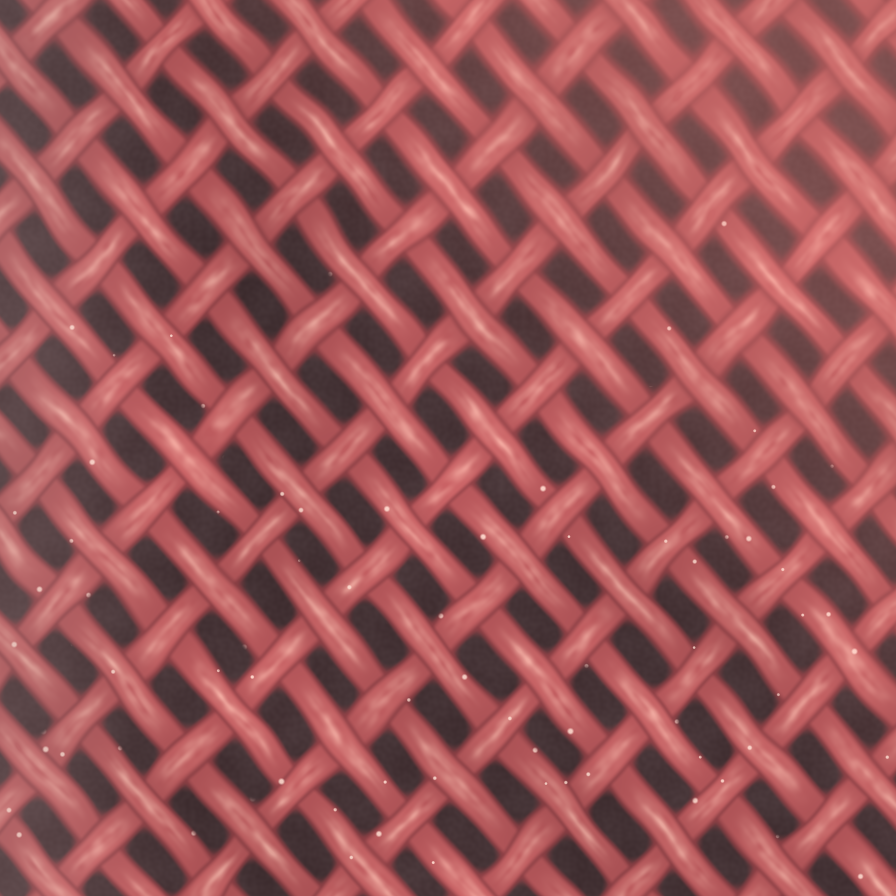
This texture is drawn by a three.js fragment shader. Its source:

```glsl
// Close-up of a plain-woven red mesh with dark, slanted openings.
// A skewed lattice places the threads; a cosine lifts each one over and under
// its neighbours, and gradient noise bends, frays and glosses the fibres.

varying vec2 vUv;

const vec2 STEP_A = vec2(0.0486, 0.0512);   // hole to hole, up and right
const vec2 STEP_B = vec2(0.0742, -0.0872);  // hole to hole, down and right
const vec2 HOLE_ORIGIN = vec2(0.492, 0.5326);
const float PI = 3.14159;

const vec3 HOLE = vec3(0.27, 0.20, 0.21);
const vec3 SHADOW = vec3(0.55, 0.25, 0.27);
const vec3 BODY = vec3(0.76, 0.37, 0.38);
const vec3 SHEEN = vec3(0.93, 0.66, 0.62);
const vec3 GLINT = vec3(1.0, 0.88, 0.83);
const vec3 WARM_HAZE = vec3(0.87, 0.50, 0.48);
const vec3 GREY_HAZE = vec3(0.68, 0.56, 0.56);

float cross2(vec2 a, vec2 b) { return a.x * b.y - a.y * b.x; }

vec2 hash2(vec2 p) {
  vec2 k = vec2(dot(p, vec2(127.1, 311.7)), dot(p, vec2(269.5, 183.3)));
  return fract(sin(k) * 43758.5);
}

float gradDot(vec2 cell, vec2 corner, vec2 f) {
  float angle = 2.0 * PI * hash2(cell + corner).x;
  return dot(vec2(cos(angle), sin(angle)), f - corner);
}

// Gradient noise, roughly -0.7 to 0.7
float noise(vec2 p) {
  vec2 c = floor(p), f = fract(p);
  vec2 w = f * f * f * (f * (f * 6.0 - 15.0) + 10.0);
  float low = mix(gradDot(c, vec2(0.0), f), gradDot(c, vec2(1.0, 0.0), f), w.x);
  float high = mix(gradDot(c, vec2(0.0, 1.0), f), gradDot(c, vec2(1.0), f), w.x);
  return mix(low, high, w.y);
}

vec2 noise2(vec2 p) { return vec2(noise(p), noise(p + 37.4)); }

float smoothMin(float a, float b, float k) {
  float h = max(k - abs(a - b), 0.0) / k;
  return min(a, b) - h * h * k * 0.25;
}

float coverage(float d, float soft) { return 1.0 - smoothstep(-soft, soft, d); }

// Colour and coverage of one rounded thread; lift runs from -1 under to 1 over
vec4 thread(float offset, float radius, float lift, float grain, float soft) {
  float x = offset / radius;
  float dome = clamp(1.0 - x * x, 0.0, 1.0);
  vec3 color = mix(SHADOW, BODY, smoothstep(0.0, 0.65, dome) * (0.82 + 0.18 * lift));
  float ridge = exp(-x * x * 5.5) * smoothstep(-0.8, 0.7, lift);
  color = mix(color, SHEEN, ridge * clamp(0.52 + 0.75 * grain, 0.0, 1.0));
  return vec4(color, coverage(abs(offset) - radius, soft));
}

// Scattered glossy points, at most one per grid cell
float glints(vec2 p, float density) {
  vec2 cell = floor(p), r = hash2(cell);
  vec2 center = 0.25 + 0.5 * hash2(cell + 71.0);
  float radius = mix(0.07, 0.16, r.y);
  float spot = 1.0 - smoothstep(radius * 0.3, radius, length(fract(p) - center));
  return spot * step(r.x, density);
}

void main() {
  vec2 p = vUv;
  float haze = smoothstep(0.95, 1.85, p.x + p.y);
  float soft = mix(0.0035, 0.009, smoothstep(0.6, 1.7, 0.6 * p.x + p.y));

  // Lattice coordinates: holes sit on integers, crossings on halves
  vec2 bent = p + 0.010 * noise2(p * 4.0) + 0.007 * noise2(p * 13.0);
  vec2 rel = bent - HOLE_ORIGIN;
  float area = cross2(STEP_A, STEP_B);
  vec2 q = vec2(cross2(rel, STEP_B), cross2(STEP_A, rel)) / area;
  vec2 cell = floor(q);

  // Offsets from both thread axes, in canvas units
  vec2 spacing = abs(area) / vec2(length(STEP_B), length(STEP_A));
  vec2 offset = (fract(q) - 0.5) * spacing;
  float radiusB = 0.0178 + 0.004 * noise(q * 0.9 + 5.0);
  float radiusA = 0.0185 + 0.006 * noise(q * 0.9 + 19.0);
  float liftB = cos(PI * (cell.x + q.y - 0.5));
  float liftA = -cos(PI * (cell.y + q.x - 0.5));

  // Fibre gloss, stretched along each thread
  float grainB = noise(q * vec2(9.0, 3.0)) + 0.5 * noise(p * 75.0);
  float grainA = noise(q * vec2(2.5, 13.0) + 9.0) + 0.5 * noise(p * 75.0 + 4.0);
  vec4 threadB = thread(offset.x, radiusB, liftB, grainB, soft);
  vec4 threadA = thread(offset.y, radiusA, liftA, grainA - 0.12, soft);

  // Dark openings with rounded corners, then lower and upper threads
  float edge = smoothMin(abs(offset.x) - radiusB, abs(offset.y) - radiusA, 0.014);
  float cloth = coverage(edge, soft * 1.4);
  vec3 color = HOLE + 0.035 * noise(p * 24.0) + 0.02 * noise(p * 160.0);
  color = mix(color, SHADOW, cloth);
  float bOnTop = step(0.0, cos(PI * (cell.x + cell.y)));
  vec4 lower = mix(threadB, threadA, bOnTop);
  vec4 upper = mix(threadA, threadB, bOnTop);
  color = mix(color, lower.rgb, lower.a);
  color = mix(color, upper.rgb, upper.a);

  // Sparkles on the sharper lower part, uneven light and haze
  float sparkle = glints(p * 34.0, 0.16 * (1.0 - smoothstep(0.35, 0.8, p.y)));
  color = mix(color, GLINT, 0.85 * sparkle * cloth);
  color *= 1.0 + 0.10 * noise(p * 5.0 + 2.0);
  color = mix(color, WARM_HAZE, 0.36 * haze);
  color = mix(color, GREY_HAZE, 0.22 * (1.0 - smoothstep(0.0, 0.22, p.x)));
  gl_FragColor = vec4(color, 1.0);
}
```
